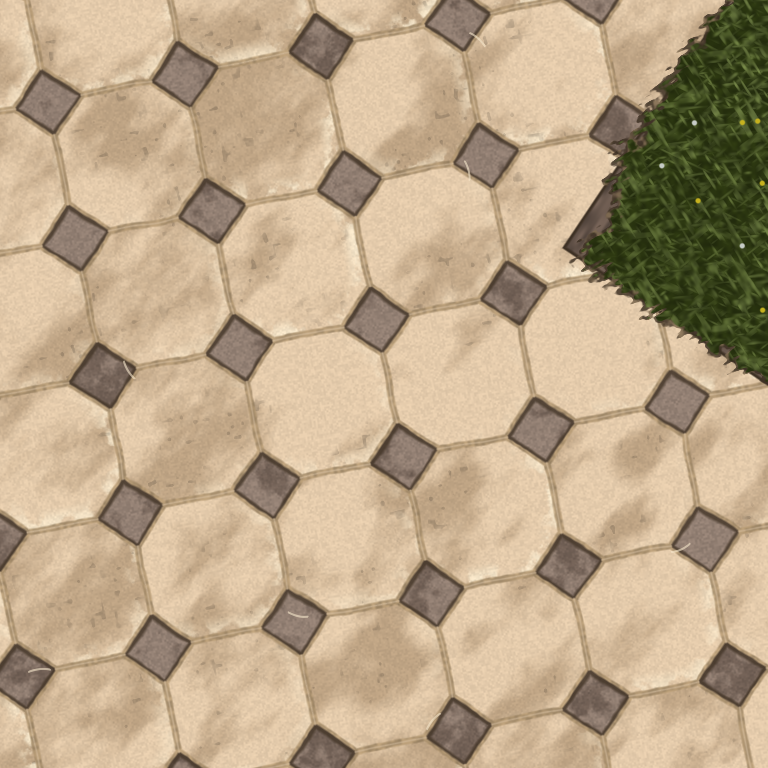
Give the GLSL for this texture, as a three.js fragment shader.

```glsl
varying vec2 vUv;

const vec3 SAND = vec3(0.90, 0.80, 0.675);
const vec3 TAN = vec3(0.74, 0.635, 0.51);
const vec3 CHALK = vec3(0.97, 0.91, 0.80);
const vec3 JOINT = vec3(0.66, 0.56, 0.42);
const vec3 STONE = vec3(0.58, 0.505, 0.455);
const vec3 STONE_DARK = vec3(0.40, 0.335, 0.295);
const vec3 SOIL = vec3(0.24, 0.19, 0.14);
const vec3 GRASS_DARK = vec3(0.16, 0.20, 0.06);
const vec3 GRASS_LIGHT = vec3(0.40, 0.46, 0.24);
const float CELL = 0.1816;
const float SOFT = 0.009;

float hash(vec2 p) {
  return fract(sin(dot(p, vec2(12.9898, 78.233))) * 43758.5453);
}

float noise(vec2 p) {
  vec2 i = floor(p), f = fract(p);
  f = f * f * (3.0 - 2.0 * f);
  return mix(mix(hash(i), hash(i + vec2(1.0, 0.0)), f.x),
             mix(hash(i + vec2(0.0, 1.0)), hash(i + 1.0), f.x), f.y);
}

float fbm(vec2 p) {
  float sum = 0.0, amp = 0.53;
  for (int i = 0; i < 4; i++) {
    sum += amp * noise(p);
    p = p * 2.1 + 7.3;
    amp *= 0.5;
  }
  return sum;
}

vec2 turn(vec2 p, float angle) {
  float c = cos(angle), s = sin(angle);
  return vec2(c * p.x + s * p.y, c * p.y - s * p.x);
}

float segment(vec2 p, float halfLength) {
  return length(vec2(max(abs(p.x) - halfLength, 0.0), p.y));
}

// Pale octagon with stains, worn rim and grain
vec3 octagon(vec2 q, vec2 id, float edge) {
  float stain = fbm(turn(q, 0.6) * vec2(1.8, 3.6) + id * 9.7);
  float tone = smoothstep(0.42, 0.78, stain + 0.26 * (hash(id + 3.1) - 0.4));
  vec3 color = mix(SAND, TAN, tone * 0.95);
  vec2 side = fract(q) - 0.5;
  float rim = (1.0 - smoothstep(0.03, 0.16, edge)) * smoothstep(-0.3, 0.35, side.x - side.y);
  float wear = rim * smoothstep(0.42, 0.62, fbm(q * 9.0)) * hash(id + 8.4);
  color = mix(color, CHALK, wear);
  float speck = smoothstep(0.80, 0.92, noise(q * 24.0)) * smoothstep(0.5, 0.7, stain);
  color *= 1.0 - 0.14 * speck;
  return color * (0.95 + 0.09 * noise(q * 70.0));
}

// Grey inset with a dark, uneven sunken rim
vec3 inset(vec2 p, vec2 q, vec2 id, float inside) {
  float mottling = fbm(q * 8.0 + id * 5.0);
  float dirt = smoothstep(0.45, 0.75, mottling + 0.35 * (hash(id + 1.7) - 0.5));
  vec3 color = mix(STONE, STONE_DARK, dirt * 0.75);
  color *= 0.91 + 0.16 * noise(q * 65.0);
  float width = 0.014 + 0.014 * smoothstep(-0.06, 0.12, p.y) + 0.012 * noise(q * 18.0);
  float rim = 1.0 - smoothstep(width * 0.5, width + 0.012, inside);
  return mix(color, SOIL * 1.1, rim * 0.8);
}

vec3 paving(vec2 q) {
  q += 0.016 * (vec2(noise(q * 5.0), noise(q * 5.0 + 31.0)) - 0.5);
  vec2 id = floor(q + 0.5);
  vec2 p = q - id;
  vec2 a = abs(p);
  float diamond = (a.x + a.y) * 0.7071 - 0.176;
  diamond = max(diamond, max(a.x, a.y) - 0.238);
  float line = min(a.x, a.y);
  float edge = min(line, diamond);

  vec3 color = octagon(q, floor(q), edge);
  float ragged = 0.007 * (noise(q * 22.0) - 0.5);
  float joint = 1.0 - smoothstep(0.015, 0.015 + 2.0 * SOFT, edge + ragged);
  vec3 mortar = JOINT * (0.84 + 0.3 * noise(q * 40.0));
  mortar = mix(mortar, SAND * 0.92, 0.5 * (1.0 - smoothstep(0.0, 0.012, line)));
  color = mix(color, mortar, joint * 0.85);

  // Stray straw
  vec2 twig = turn(p - 0.36 * (vec2(hash(id), hash(id + 5.0)) - 0.5), 6.3 * hash(id + 2.0));
  twig.y += 2.0 * twig.x * twig.x;
  float straw = 1.0 - smoothstep(0.003, 0.003 + SOFT, segment(twig, 0.07));
  color = mix(color, inset(p, q, id, -diamond), 1.0 - smoothstep(-SOFT, SOFT, diamond + ragged));
  return mix(color, CHALK, straw * 0.6 * step(0.68, hash(id + 6.0)));
}

// Crossing blades and scattered tiny blooms
vec3 lawn(vec2 uv) {
  float blades = 0.0;
  for (int i = 0; i < 4; i++) {
    float k = float(i);
    vec2 p = turn(uv, -1.0 + 0.55 * k) * vec2(65.0, 230.0);
    blades = max(blades, noise(p + 17.0 * k) * (0.8 + 0.2 * hash(vec2(k, 2.0))));
  }
  float light = smoothstep(0.48, 0.98, blades) * (0.5 + 0.8 * fbm(uv * 20.0));
  vec3 color = mix(GRASS_DARK, GRASS_LIGHT, light) * (0.8 + 0.35 * noise(uv * 160.0));
  vec2 grid = uv * 48.0, id = floor(grid);
  vec2 center = 0.3 + 0.4 * vec2(hash(id + 4.0), hash(id + 9.0));
  float bloom = 1.0 - smoothstep(0.10, 0.22, length(fract(grid) - center));
  vec3 petal = mix(vec3(0.78, 0.80, 0.78), vec3(0.78, 0.70, 0.12), step(0.6, hash(id + 7.0)));
  return mix(color, petal, bloom * step(0.94, hash(id)));
}

void main() {
  vec3 color = paving(turn(vUv - vec2(0.526, 0.405), 0.1985) / CELL);

  // Planting bed corner: edging, soil, then overhanging grass
  vec2 bed = turn(vUv - vec2(0.732, 0.677), -0.59);
  float border = min(bed.x, bed.y);
  vec3 edging = STONE_DARK * (0.75 + 0.5 * noise(bed * vec2(180.0, 40.0)));
  edging = mix(SOIL, edging, smoothstep(0.002, 0.006, border));
  color = mix(color, edging, smoothstep(-0.0015, 0.0015, border));
  float margin = 0.032 * (1.0 - smoothstep(0.06, 0.14, bed.y));
  float cover = min(bed.x - margin, bed.y - 0.003);
  cover += 0.034 * (fbm(vUv * 38.0) - 0.5) + 0.026 * (noise(turn(vUv, 0.5) * vec2(90.0, 220.0)) - 0.5);
  vec3 litter = mix(SOIL, JOINT, 0.6 * smoothstep(0.4, 0.9, noise(vUv * 150.0)));
  color = mix(color, litter, 0.85 * smoothstep(-0.010, -0.004, cover));
  color = mix(color, lawn(vUv), smoothstep(-0.002, 0.006, cover));
  gl_FragColor = vec4(color, 1.0);
}
```
